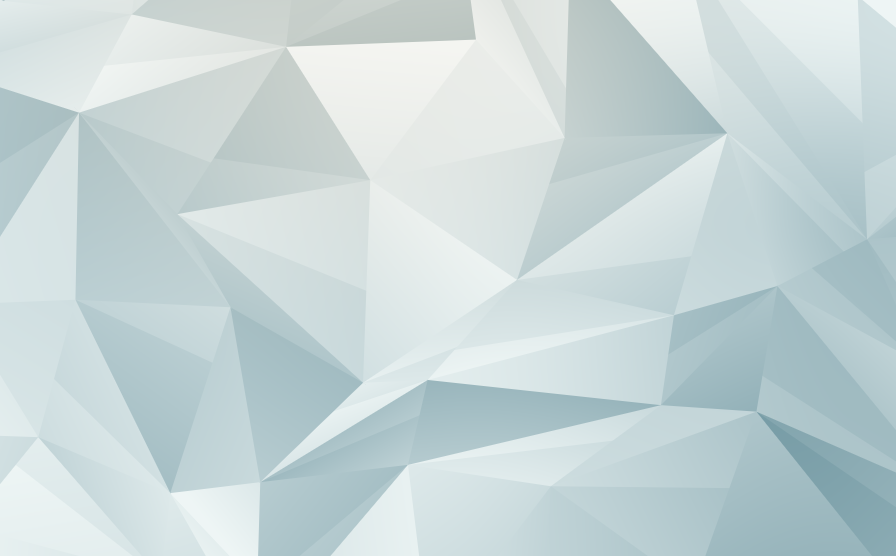
This background is drawn by a Shadertoy shader. Its source:

```glsl
// Low-poly backdrop of pale teal facets, warm grey near the top centre.
// A turned grid with jittered corners is cut into triangles; each one gets
// its own tone, a soft gradient between its corners and a faint crease.

const float CELLS_HIGH   = 3.9;   // grid cells per canvas height
const float GRID_ANGLE   = 0.24;  // turn of the grid in radians
const float JITTER       = 0.80;  // corner scatter, below 1 keeps cells simple
const vec2  SEED         = vec2(37.0, 61.0);
const float LIGHTEST     = 0.97;  // tone of the palest facets
const float TONE_RANGE   = 0.52;  // spread of tone between facets
const float TONE_BIAS    = 1.4;   // above 1 favours pale facets
const float GRADIENT     = 0.30;  // tone change inside a facet
const float CREASE       = 0.10;  // tone step across a crease
const float CREASE_SHARE = 0.55;  // part of the facets with a crease
const float RIGHT_SHADE  = 0.30;  // darkening at the right
const float SLIVER       = 0.12;  // smallest area taken when cutting a cell

const vec3 COOL_DEEP = vec3(0.45, 0.60, 0.64);
const vec3 COOL_PALE = vec3(0.91, 0.945, 0.945);
const vec3 WARM_DEEP = vec3(0.60, 0.66, 0.64);
const vec3 WARM_PALE = vec3(0.94, 0.945, 0.93);

vec3 hash3(vec2 p) {
    vec3 h = fract(p.xyx * vec3(0.1031, 0.1030, 0.0973));
    h += dot(h, h.yxz + 33.33);
    return fract((h.xxy + h.yzz) * h.zyx);
}

float cross2(vec2 a, vec2 b) { return a.x * b.y - a.y * b.x; }

vec2 corner(vec2 id) {
    return id + (hash3(id + SEED).xy - 0.5) * JITTER;
}

// Returns tone times coverage, and coverage, of triangle abc at p.
vec2 facet(vec2 p, vec2 a, vec2 b, vec2 c, vec2 key, float pixel) {
    float area = cross2(b - a, c - a);
    vec3 bary = vec3(cross2(c - b, p - b),
                     cross2(a - c, p - c),
                     cross2(b - a, p - a)) / area;
    vec3 inside = bary * abs(area)
                / vec3(length(c - b), length(a - c), length(b - a));
    float depth = min(inside.x, min(inside.y, inside.z));
    float cover = clamp(depth / pixel + 0.5, 0.0, 1.0);
    if (cover <= 0.0) return vec2(0.0);

    vec3 rnd = hash3(key);
    vec3 cornerTone = hash3(key + 17.0) - 0.5;
    float tone = LIGHTEST - TONE_RANGE * pow(rnd.x, TONE_BIAS)
               + GRADIENT * dot(bary, cornerTone);

    // Crease from one corner to a point on the opposite edge
    vec2 foot = mix(b, c, 0.25 + 0.5 * rnd.y);
    float side = cross2(normalize(foot - a), p - a);
    float crease = clamp(side / pixel + 0.5, 0.0, 1.0) - 0.5;
    tone += CREASE * crease * step(rnd.z, CREASE_SHARE);
    return vec2(tone, 1.0) * cover;
}

// Cuts one grid cell along a diagonal that lies inside it.
vec2 cellFacets(vec2 p, vec2 id, float pixel) {
    vec2 a = corner(id);
    vec2 b = corner(id + vec2(1.0, 0.0));
    vec2 c = corner(id + vec2(1.0, 1.0));
    vec2 d = corner(id + vec2(0.0, 1.0));
    float areaAC = min(cross2(b - a, c - a), cross2(c - a, d - a));
    float areaBD = min(cross2(b - a, d - a), cross2(c - b, d - b));
    bool cutAC = min(areaAC, areaBD) < SLIVER
               ? areaAC > areaBD
               : hash3(id + SEED).z < 0.5;

    vec2 key1 = id + SEED + vec2(211.0, 83.0);
    vec2 key2 = id + SEED + vec2(97.0, 307.0);
    return cutAC
        ? facet(p, a, b, c, key1, pixel) + facet(p, c, d, a, key2, pixel)
        : facet(p, b, d, a, key1, pixel) + facet(p, d, b, c, key2, pixel);
}

void mainImage(out vec4 fragColor, in vec2 fragCoord) {
    vec2 uv = fragCoord / iResolution.xy;
    float pixel = CELLS_HIGH / iResolution.y;
    float cs = cos(GRID_ANGLE), sn = sin(GRID_ANGLE);
    vec2 p = mat2(cs, sn, -sn, cs) * fragCoord * pixel;

    // Blend the facets of all cells that can reach this point
    vec2 sum = vec2(0.0);
    for (int y = -1; y <= 1; y++)
        for (int x = -1; x <= 1; x++)
            sum += cellFacets(p, floor(p) + vec2(x, y), pixel);
    float tone = sum.x / max(sum.y, 0.001);

    // Broad light: shade on the right, warmth at the top centre
    tone -= RIGHT_SHADE * smoothstep(0.5, 0.95, uv.x)
          * (1.0 - smoothstep(0.55, 1.0, uv.y));
    tone = clamp(tone, 0.0, 1.05);
    float warmth = 1.0 - smoothstep(0.1, 0.75,
                         length((uv - vec2(0.42, 1.0)) * vec2(1.3, 1.0)));

    vec3 cool = mix(COOL_DEEP, COOL_PALE, tone);
    vec3 warm = mix(WARM_DEEP, WARM_PALE, tone);
    fragColor = vec4(mix(cool, warm, warmth), 1.0);
}
```
